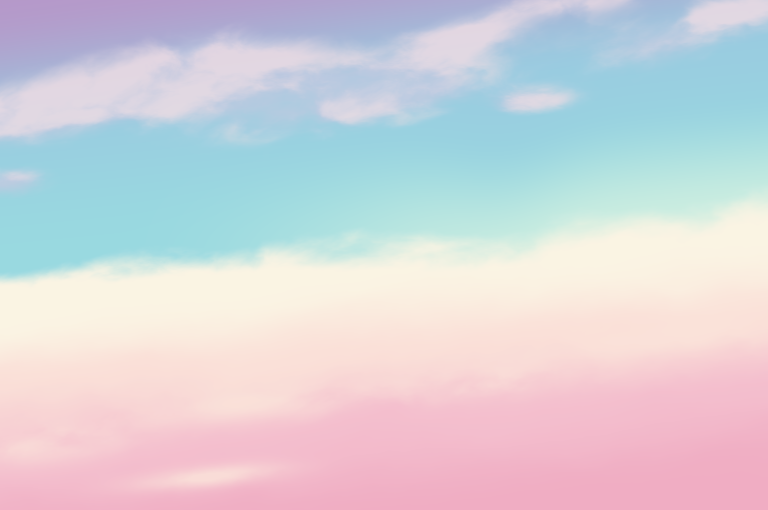
Write a Shadertoy shader that draws this texture.

```glsl
const float TILT = 0.15;          // rise of the cloud bank from left to right
const float BANK_TOP = 0.445;     // height of the bank at the left side
const float BANK_RUFFLE = 0.085;  // roughness of the bank's upper edge
const float WISP_BREAKUP = 1.7;   // how strongly noise tears the upper clouds

const vec3 VIOLET = vec3(0.71, 0.60, 0.79);
const vec3 BLUE   = vec3(0.60, 0.80, 0.88);
const vec3 AQUA   = vec3(0.60, 0.85, 0.88);
const vec3 MINT   = vec3(0.80, 0.93, 0.88);
const vec3 CREAM  = vec3(0.98, 0.955, 0.89);
const vec3 PEACH  = vec3(0.98, 0.875, 0.845);
const vec3 PINK   = vec3(0.955, 0.745, 0.805);
const vec3 ROSE   = vec3(0.94, 0.68, 0.765);
const vec3 CLOUD_SHADE = vec3(0.77, 0.79, 0.88);
const vec3 CLOUD_LIGHT = vec3(0.93, 0.86, 0.89);

// Upper clouds: centre, then half width and half height
const int WISPS = 11;
const vec4 WISP[WISPS] = vec4[WISPS](
    vec4(0.02, 0.77, 0.13, 0.050), vec4(0.17, 0.83, 0.13, 0.065),
    vec4(0.29, 0.87, 0.11, 0.075), vec4(0.40, 0.80, 0.15, 0.070),
    vec4(0.54, 0.84, 0.11, 0.060), vec4(0.61, 0.93, 0.08, 0.035),
    vec4(0.74, 0.995, 0.13, 0.030), vec4(0.86, 0.915, 0.11, 0.055),
    vec4(0.97, 0.98, 0.08, 0.035), vec4(0.69, 0.80, 0.06, 0.025),
    vec4(0.01, 0.64, 0.05, 0.028));

// Pale streaks inside the pink: same layout
const int STREAKS = 5;
const vec4 STREAK[STREAKS] = vec4[STREAKS](
    vec4(0.90, 0.345, 0.19, 0.035), vec4(0.62, 0.245, 0.12, 0.030),
    vec4(0.36, 0.215, 0.15, 0.030), vec4(0.07, 0.130, 0.10, 0.035),
    vec4(0.27, 0.065, 0.09, 0.020));

float hash(vec2 p) {
    vec3 q = fract(p.xyx * 0.1031);
    q += dot(q, q.yzx + 33.33);
    return fract((q.x + q.y) * q.z);
}

float noise(vec2 p) {
    vec2 i = floor(p), f = fract(p);
    f = f * f * (3.0 - 2.0 * f);
    return mix(mix(hash(i), hash(i + vec2(1, 0)), f.x),
               mix(hash(i + vec2(0, 1)), hash(i + vec2(1, 1)), f.x), f.y);
}

float fbm(vec2 p) {
    float sum = 0.0, amp = 0.5;
    for (int i = 0; i < 6; i++) {
        sum += amp * noise(p);
        p = mat2(1.6, 1.2, -1.2, 1.6) * p + 7.3;
        amp *= 0.5;
    }
    return sum;
}

// Soft ellipse that leans along the tilt
float puff(vec2 uv, vec4 shape) {
    vec2 d = uv - shape.xy;
    d.y -= TILT * d.x;
    d /= shape.zw;
    return exp(-dot(d, d));
}

vec3 skyColor(vec2 uv, float aboveBank) {
    vec3 col = mix(AQUA, BLUE, smoothstep(0.05, 0.35, aboveBank));
    col = mix(col, VIOLET, smoothstep(0.70, 1.0, uv.y - 0.2 * uv.x));
    float haze = smoothstep(0.22, -0.02, aboveBank) * smoothstep(0.15, 0.75, uv.x);
    return mix(col, MINT, haze);
}

vec3 bankColor(vec2 uv, float level, float detail) {
    float h = level + (detail - 0.5) * 0.09;
    vec3 col = mix(ROSE, PINK, smoothstep(-0.08, 0.10, h));
    col = mix(col, PEACH, smoothstep(0.09, 0.24, h));
    col = mix(col, CREAM, smoothstep(0.22, 0.38, h));
    float pale = 0.0;
    for (int i = 0; i < STREAKS; i++) pale += puff(uv, STREAK[i]);
    pale *= smoothstep(0.25, 0.7, detail);
    return mix(col, mix(PEACH, CREAM, 0.15), min(pale, 0.85));
}

void mainImage(out vec4 fragColor, in vec2 fragCoord) {
    vec2 uv = fragCoord / iResolution.xy;
    vec2 p = vec2(uv.x * 1.5, uv.y - TILT * uv.x);

    float broad = fbm(p * vec2(4.0, 8.0) + 3.0);
    float fine = fbm(p * vec2(9.0, 17.0) + broad * 1.5);
    float level = p.y;

    // Sky behind everything
    float dip = 0.035 * exp(-pow((uv.x - 0.66) / 0.09, 2.0));
    float aboveBank = level - BANK_TOP + dip;
    vec3 col = skyColor(uv, aboveBank);

    // Torn upper clouds
    float cover = 0.0;
    for (int i = 0; i < WISPS; i++) cover += puff(uv, WISP[i]);
    float torn = min(cover, 1.1) + (mix(broad, fine, 0.6) - 0.5) * WISP_BREAKUP;
    float density = smoothstep(0.15, 1.15, torn) * smoothstep(0.05, 0.4, cover);
    float light = smoothstep(0.3, 0.7, fine + (uv.y - 0.82) * 0.5);
    col = mix(col, mix(CLOUD_SHADE, CLOUD_LIGHT, light), density * 0.85);

    // Cream and pink bank with a ruffled, soft upper edge
    float ruffle = (mix(broad, fine, 0.5) - 0.5) * BANK_RUFFLE * 1.6;
    float softness = mix(0.025, 0.045, uv.x);
    float bank = smoothstep(softness, -softness, aboveBank - ruffle);
    col = mix(col, bankColor(uv, level, mix(broad, fine, 0.35)), bank);

    fragColor = vec4(col, 1.0);
}
```
